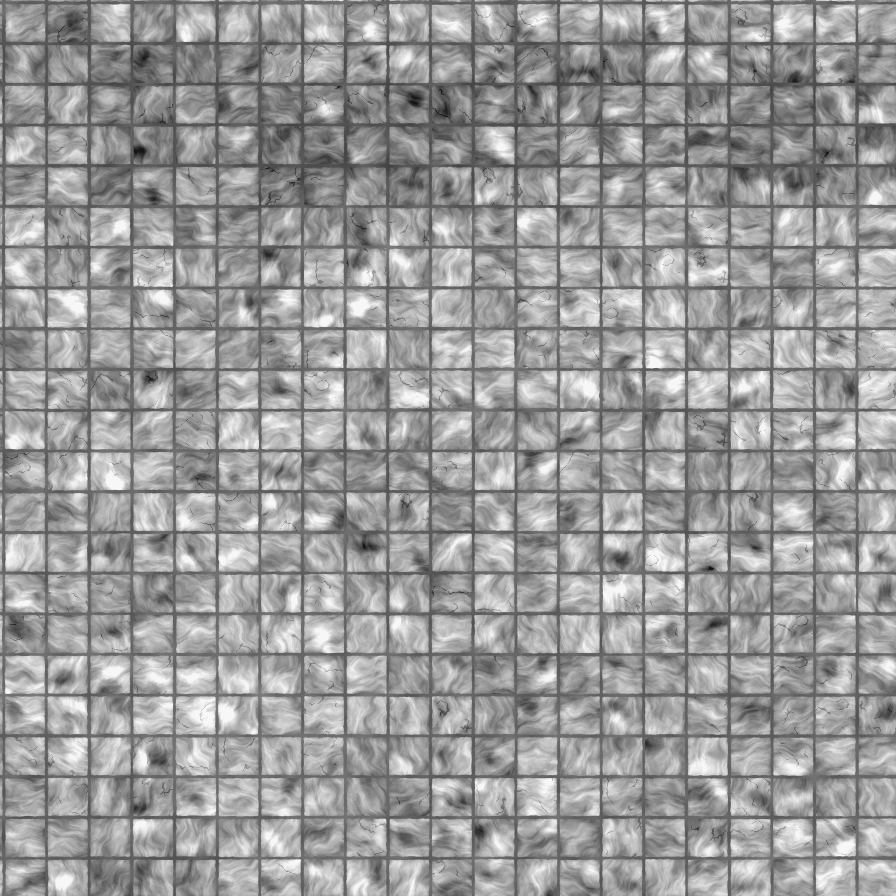
Write a three.js fragment shader that draws this texture.

```glsl
varying vec2 vUv;

const vec2 GRID = vec2(21.0, 22.0);
const vec2 GRID_SHIFT = vec2(0.09, -0.07);
const float GROUT_HALF_WIDTH = 0.0017;
const float EDGE_SOFTNESS = 0.0008;
const float GROUT_TONE = 0.38;
const float GLASS_TONE = 0.65;

float hash(vec2 p, float seed) {
  vec3 q = fract(vec3(p.xyx + seed * 7.31) * vec3(0.1031, 0.1030, 0.0973));
  q += dot(q, q.yzx + 33.33);
  return fract((q.x + q.y) * q.z);
}

float cornerSlope(vec2 corner, vec2 offset) {
  float angle = 6.28318 * hash(corner, 0.0);
  return dot(vec2(cos(angle), sin(angle)), offset);
}

float gradientNoise(vec2 p) {
  vec2 i = floor(p);
  vec2 f = p - i;
  vec2 u = f * f * f * (f * (f * 6.0 - 15.0) + 10.0);
  vec2 e = vec2(1.0, 0.0);
  float low = mix(cornerSlope(i, f), cornerSlope(i + e, f - e), u.x);
  float high = mix(cornerSlope(i + e.yx, f - e.yx), cornerSlope(i + e.xx, f - e.xx), u.x);
  return mix(low, high, u.y);
}

float fbm(vec2 p) {
  float sum = 0.0;
  float gain = 0.6;
  for (int i = 0; i < 4; i++) {
    sum += gain * gradientNoise(p);
    p = mat2(0.8, 0.6, -0.6, 0.8) * p * 2.05 + 11.7;
    gain *= 0.5;
  }
  return sum;
}

vec2 rotate(vec2 p, float angle) {
  float c = cos(angle);
  float s = sin(angle);
  return vec2(c * p.x - s * p.y, s * p.x + c * p.y);
}

float roundedBox(vec2 p, vec2 halfSize, float radius) {
  vec2 d = abs(p) - halfSize + radius;
  return length(max(d, 0.0)) + min(max(d.x, d.y), 0.0) - radius;
}

// Soft elongated spot at a random place, present in a share of the tiles
float blot(vec2 p, vec2 cell, float seed, float share) {
  vec2 centre = vec2(hash(cell, seed), hash(cell, seed + 1.0)) - 0.5;
  vec2 d = rotate(p - centre * 0.7, 3.14159 * hash(cell, seed + 2.0));
  float falloff = 1.0 - smoothstep(0.03, 0.42, length(d * vec2(0.75, 1.5)));
  return falloff * step(hash(cell, seed + 3.0), share);
}

// Streaks pulled mostly along or across each tile
float smear(vec2 p, vec2 cell) {
  float turn = 1.5708 * step(0.6, hash(cell, 3.0)) + 1.1 * (hash(cell, 4.0) - 0.5);
  vec2 origin = 60.0 * vec2(hash(cell, 5.0), hash(cell, 6.0));
  vec2 q = rotate(p, turn);
  q += 0.22 * vec2(gradientNoise(q * 2.4 + origin), gradientNoise(q * 2.4 + origin.yx + 19.0));
  float broad = gradientNoise(q * vec2(1.4, 2.4) + origin);
  float fine = fbm(q * vec2(2.4, 6.5) + origin.yx);
  return 0.32 * broad + 0.34 * fine;
}

float crack(vec2 p, vec2 cell) {
  vec2 q = p * 2.2 + 40.0 * hash(cell, 8.0);
  float path = abs(gradientNoise(q) + 0.12 * gradientNoise(q * 5.0));
  float gaps = smoothstep(0.0, 0.2, gradientNoise(q * 1.3 + 23.0));
  return (1.0 - smoothstep(0.008, 0.045, path)) * gaps * step(hash(cell, 9.0), 0.28);
}

// Slow drift over the wall, with a darker band near the top
float wallDrift(vec2 uv) {
  float band = smoothstep(0.74, 0.81, uv.y) * (1.0 - smoothstep(0.93, 1.0, uv.y));
  return 0.03 - 0.12 * band + 0.11 * gradientNoise(uv * vec2(4.0, 5.0) + 3.4);
}

float glassTone(vec2 p, vec2 cell, vec2 uv) {
  float tone = GLASS_TONE + wallDrift(uv) + 0.17 * (hash(cell, 1.0) - 0.5);
  vec2 bent = p + 0.22 * vec2(fbm(uv * 45.0), fbm(uv * 45.0 + 31.0));
  tone += smear(p, cell);
  tone -= 0.27 * blot(bent, cell, 20.0, 0.3);
  tone += 0.24 * blot(bent, cell, 30.0, 0.4);
  tone -= 0.2 * crack(p, cell);
  return tone + 0.05 * fbm(uv * 120.0);
}

void main() {
  vec2 wall = vUv * GRID - GRID_SHIFT;
  vec2 cell = floor(wall);
  vec2 local = wall - cell - 0.5;

  // Uneven tile outline
  vec2 shift = 0.0007 * (vec2(hash(cell, 11.0), hash(cell, 12.0)) - 0.5);
  vec2 halfSize = 0.5 / GRID - GROUT_HALF_WIDTH;
  float edge = roundedBox(local / GRID - shift, halfSize, 0.0015);
  edge += 0.0009 * gradientNoise(vUv * 130.0) + 0.0005 * gradientNoise(vUv * 310.0);

  // Shaded rim and stained grout
  float rim = smoothstep(-0.005, 0.0, edge);
  float glass = glassTone(local, cell, vUv) - 0.06 * rim;
  float grout = GROUT_TONE + 0.5 * wallDrift(vUv) + 0.12 * gradientNoise(vUv * 38.0);
  float cover = 1.0 - smoothstep(-EDGE_SOFTNESS, EDGE_SOFTNESS, edge);

  float tone = mix(grout, glass, cover);
  gl_FragColor = vec4(vec3(clamp(tone, 0.08, 0.97)), 1.0);
}
```
